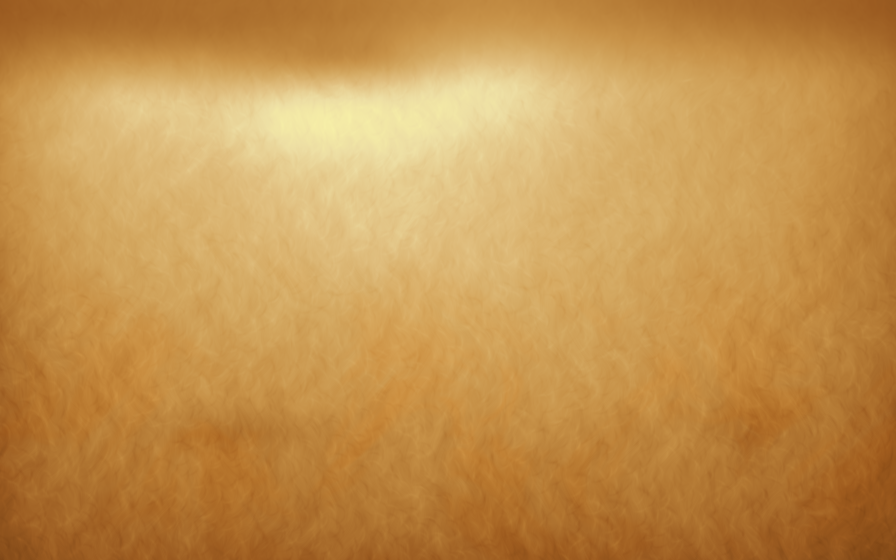
This background is drawn by a Shadertoy shader. Its source:

```glsl
// Warm golden parchment lit from above, with soft glows, shaded edges and fine fibres.

#define MOTTLE_SCALE 11.0
#define MOTTLE_AMOUNT 0.30
#define FIBRE_SCALE 75.0
#define FIBRE_AMOUNT 0.32
#define HAIR_SCALE 30.0
#define HAIR_AMOUNT 0.20
#define LEFT_SHADE 2.0
#define RIGHT_SHADE 2.1
#define BOTTOM_SHADE 0.9
#define LID_TONE 1.6

// Colour ramp: each whole step of tone reaches the next colour.
vec3 goldRamp(float tone) {
    vec3 c = vec3(0.50, 0.28, 0.09);
    c = mix(c, vec3(0.61, 0.36, 0.13), clamp(tone, 0.0, 1.0));
    c = mix(c, vec3(0.70, 0.47, 0.20), clamp(tone - 1.0, 0.0, 1.0));
    c = mix(c, vec3(0.78, 0.57, 0.28), clamp(tone - 2.0, 0.0, 1.0));
    c = mix(c, vec3(0.83, 0.66, 0.38), clamp(tone - 3.0, 0.0, 1.0));
    c = mix(c, vec3(0.88, 0.75, 0.50), clamp(tone - 4.0, 0.0, 1.0));
    c = mix(c, vec3(0.93, 0.87, 0.64), clamp(tone - 5.0, 0.0, 1.0));
    return mix(c, vec3(0.98, 0.96, 0.66), clamp(tone - 6.0, 0.0, 1.0));
}

// Soft elliptical spot, 1 at its centre.
float glow(vec2 uv, vec2 centre, vec2 radius) {
    vec2 d = (uv - centre) / radius;
    return exp(-dot(d, d));
}

vec3 hash3(vec2 cell) {
    vec3 q = fract(cell.xyx * vec3(0.1031, 0.1030, 0.0973));
    q += dot(q, q.yxz + 33.33);
    return fract((q.xxy + q.yzz) * q.zyx);
}

// Layered, rotated and warped sines, roughly -1 to 1.
float layeredSines(vec2 p) {
    const mat2 turn = mat2(0.80, 0.60, -0.60, 0.80);
    float sum = 0.0, amplitude = 0.5;
    for (int i = 0; i < 5; i++) {
        p += 0.6 * sin(p.yx * 1.3 + float(i) * 1.9);
        sum += amplitude * sin(p.x) * sin(p.y + 0.7);
        p = turn * p * 1.83 + 2.4;
        amplitude *= 0.62;
    }
    return sum;
}

// Cellular hairs: one short light or dark stroke per cell.
float hairs(vec2 p, float lean) {
    vec2 cell = floor(p);
    float sum = 0.0;
    for (int j = -1; j <= 1; j++)
    for (int i = -1; i <= 1; i++) {
        vec2 id = cell + vec2(i, j);
        vec3 h = hash3(id);
        float angle = lean + 1.4 * (h.z - 0.5);
        vec2 axis = vec2(sin(angle), cos(angle));
        vec2 d = p - id - h.xy;
        float along = dot(d, axis) / 0.55;
        float across = (dot(d, vec2(axis.y, -axis.x)) + 0.12 * along * along) / 0.12;
        sum += sign(fract(h.z * 37.0) - 0.5) * exp(-along * along - across * across);
    }
    return sum;
}

// Broad light: vertical fade, shaded sides and a dark upper lid.
float broadLight(vec2 uv, float mottle) {
    float tone = 2.0 + 2.9 * smoothstep(-0.08, 0.82, uv.y);
    float sides = LEFT_SHADE * exp(-uv.x / 0.09) + RIGHT_SHADE * exp(-(1.0 - uv.x) / 0.12);
    tone -= sides * mix(0.55, 1.0, smoothstep(0.0, 0.5, uv.y));
    tone -= BOTTOM_SHADE * exp(-uv.y / 0.12);
    tone -= 0.7 * smoothstep(0.55, 0.85, uv.x) * smoothstep(0.3, 0.8, uv.y);

    float lidTone = LID_TONE + 1.1 * glow(uv, vec2(0.56, 0.95), vec2(0.18, 0.2));
    lidTone -= 0.6 * exp(-uv.x / 0.1) + 0.8 * exp(-(1.0 - uv.x) / 0.1);
    float lidEdge = uv.y + 0.012 * mottle - 0.025 * smoothstep(0.4, 0.6, uv.x);
    return mix(tone, lidTone, smoothstep(0.80, 0.98, lidEdge));
}

// Local highlights and darker stains.
float localLight(vec2 uv) {
    float tone = 1.4 * glow(uv, vec2(0.36, 0.785), vec2(0.12, 0.07));
    tone += 1.1 * glow(uv, vec2(0.54, 0.84), vec2(0.10, 0.09));
    tone += 0.6 * glow(uv, vec2(0.40, 0.65), vec2(0.17, 0.16));
    tone += 0.35 * glow(uv, vec2(0.52, 0.48), vec2(0.16, 0.2));
    tone += 0.8 * glow(uv, vec2(0.14, 0.82), vec2(0.07, 0.06));
    tone += 0.4 * glow(uv, vec2(0.08, 0.73), vec2(0.05, 0.04));
    tone -= 0.8 * glow(uv, vec2(0.39, 0.895), vec2(0.09, 0.035));
    tone -= 0.7 * glow(uv, vec2(0.27, 0.23), vec2(0.08, 0.04));
    return tone - 0.6 * glow(uv, vec2(0.83, 0.23), vec2(0.05, 0.06));
}

void mainImage(out vec4 fragColor, in vec2 fragCoord) {
    vec2 uv = fragCoord / iResolution.xy;
    vec2 p = fragCoord / iResolution.y;

    // Cloudy mottling, fine fibres and scattered hairs.
    float mottle = layeredSines(p * MOTTLE_SCALE);
    float lean = 0.7 * sin(p.x * 9.0 + 2.0 * sin(p.y * 7.0));
    vec2 drift = 0.02 * vec2(sin(p.y * 19.0 + p.x * 5.0), sin(p.x * 13.0));
    float fibre = layeredSines((p + drift) * vec2(1.0, 0.5) * FIBRE_SCALE);
    float hair = hairs(p * HAIR_SCALE, lean) + hairs(p * HAIR_SCALE * 1.7 + 9.3, -lean);

    // Texture is stronger in the lower part and fades under the lid.
    float roughness = mix(1.0, 0.6, smoothstep(0.3, 0.8, uv.y));
    roughness *= 1.0 - 0.6 * smoothstep(0.82, 0.95, uv.y);
    float tone = broadLight(uv, mottle) + localLight(uv);
    tone += roughness * (MOTTLE_AMOUNT * mottle + FIBRE_AMOUNT * fibre + HAIR_AMOUNT * hair);

    // Rusty tint in the lower hollows.
    float rust = smoothstep(0.2, -0.5, mottle) * glow(uv, vec2(0.5, 0.25), vec2(0.7, 0.22));
    vec3 colour = goldRamp(tone) + rust * vec3(0.025, -0.008, -0.03);
    fragColor = vec4(clamp(colour, 0.0, 1.0), 1.0);
}
```
